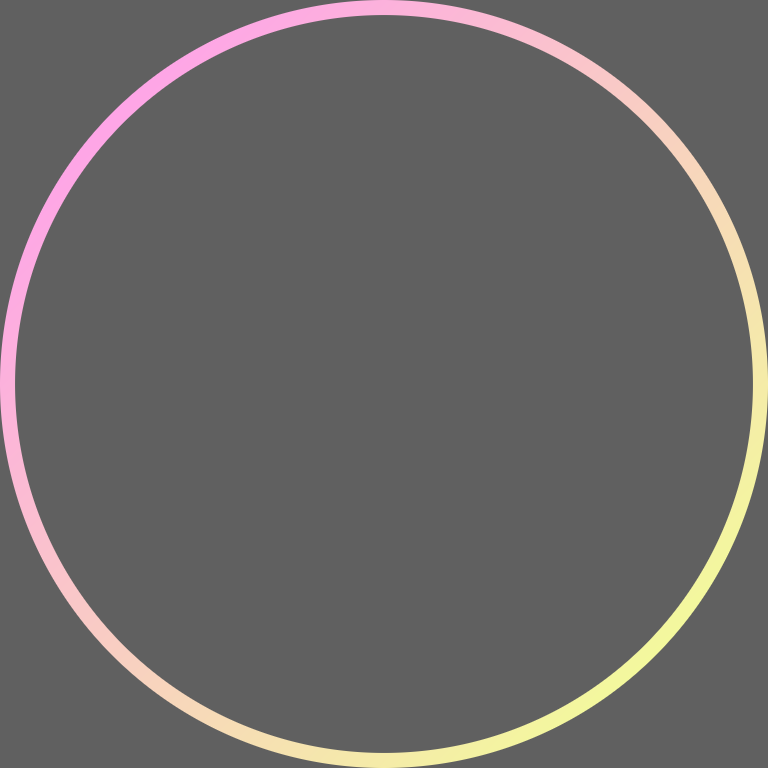
This background is drawn by a WebGL 1 fragment shader. Its source:

```glsl
precision highp float;
// A thin ring shading from pink to pale yellow on a flat grey ground.
uniform vec2 u_resolution;

void main() {
  float size = min(u_resolution.x, u_resolution.y);
  vec2 p = (gl_FragCoord.xy - 0.5 * u_resolution) / size;
  float pixel = 1.0 / size;

  // Diagonal blend, from the upper left to the lower right of the ring
  float blend = clamp(0.5 + dot(p, vec2(0.7071, -0.7071)), 0.0, 1.0);
  vec3 pink = vec3(0.996, 0.647, 0.906);
  vec3 yellow = vec3(0.953, 0.973, 0.616);
  vec3 ringColor = mix(pink, yellow, blend);

  // Ring touching the canvas edges, with one pixel of smoothing
  float ringDistance = abs(length(p) - 0.4902) - 0.0098;
  float coverage = clamp(0.5 - ringDistance / pixel, 0.0, 1.0);

  vec3 grey = vec3(0.376);
  gl_FragColor = vec4(mix(grey, ringColor, coverage), 1.0);
}
```
